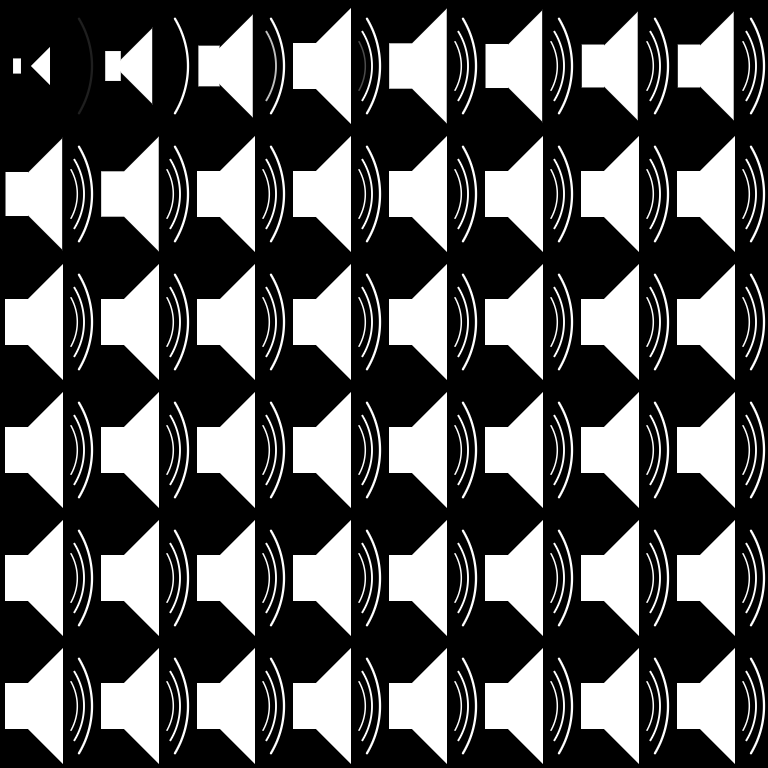
Reproduce this pattern procedurally as a WebGL 1 fragment shader.

```glsl
precision highp float;
// A grid of white loudspeakers on black that pop in along the first frames, then repeat.

uniform vec2 u_resolution;

// Layout: lengths are in design units, with y pointing down
const vec2 GRID = vec2(8.0, 6.0);
const vec2 CELL = vec2(96.0, 128.0);
const float AXIS_Y = 66.0;
const vec3 BACKGROUND = vec3(0.0);
const vec3 INK = vec3(1.0);

// Speaker: a box in front of a triangular cone, each scaled about its own centre
const float BOX_CENTER_X = 17.0;
const vec2 BOX_HALF = vec2(12.0, 23.0);
const float CONE_CENTER_X = 43.6;
const float CONE_TIP = -38.7;
const float CONE_MOUTH = 19.4;

// Sound waves: centre x, radius, half height, half stroke width
const vec4 WAVE_OUTER = vec4(0.0, 92.0, 47.2, 1.15);
const vec4 WAVE_MIDDLE = vec4(18.0, 66.0, 34.3, 0.95);
const vec4 WAVE_INNER = vec4(27.3, 50.0, 24.2, 0.75);
const vec3 WAVE_START = vec3(-0.12, 1.25, 2.7);

// Pop-in: frames of growth, then a shallow dip before settling
const float GROW_FRAMES = 3.0;
const float DIP_FRAMES = 7.0;
const float START_SHRINK = 0.67;
const float GROW_POWER = 1.6;
const float DIP_DEPTH = 0.07;
const float PI = 3.14159265;

float coverage(float dist, float pixel) {
  return clamp(0.5 - dist / pixel, 0.0, 1.0);
}

float popScale(float frame) {
  float remaining = max(1.0 - frame / GROW_FRAMES, 0.0);
  float dipPhase = clamp((frame - GROW_FRAMES) / DIP_FRAMES, 0.0, 1.0);
  float dip = sin(PI * dipPhase);
  return 1.0 - START_SHRINK * pow(remaining, GROW_POWER) - DIP_DEPTH * dip * dip;
}

float boxDistance(vec2 p, vec2 halfSize) {
  vec2 d = abs(p) - halfSize;
  return length(max(d, 0.0)) + min(max(d.x, d.y), 0.0);
}

// Triangle with 45 degree sides opening to the right
float coneDistance(vec2 p, float tip, float mouth) {
  return max(p.x - mouth, (abs(p.y) - p.x + tip) * 0.70711);
}

// Arc bulging to the right, with round caps
float waveDistance(vec2 p, vec4 wave) {
  vec2 q = vec2(p.x - wave.x, abs(p.y));
  float r = length(q);
  vec2 end = vec2(sqrt(wave.y * wave.y - wave.z * wave.z), wave.z);
  bool onArc = q.x > 0.0 && q.y * wave.y < wave.z * r;
  return (onArc ? abs(r - wave.y) : length(q - end)) - wave.w;
}

void main() {
  vec2 uv = gl_FragCoord.xy / u_resolution;
  vec2 grid = vec2(uv.x, 1.0 - uv.y) * GRID;
  vec2 cell = floor(grid);
  vec2 p = fract(grid) * CELL - vec2(0.0, AXIS_Y);
  float frame = cell.x + cell.y * GRID.x;
  float pixel = GRID.y * CELL.y / u_resolution.y;

  // Speaker body
  float scale = popScale(frame);
  float box = boxDistance(p - vec2(BOX_CENTER_X, 0.0), BOX_HALF * scale);
  float cone = coneDistance(p - vec2(CONE_CENTER_X, 0.0), CONE_TIP * scale, CONE_MOUTH * scale);
  float ink = coverage(min(box, cone), pixel);

  // Waves fade in one after another, outermost first
  vec3 opacity = clamp(vec3(frame) - WAVE_START, 0.0, 1.0);
  ink = max(ink, opacity.x * coverage(waveDistance(p, WAVE_OUTER), pixel));
  ink = max(ink, opacity.y * coverage(waveDistance(p, WAVE_MIDDLE), pixel));
  ink = max(ink, opacity.z * coverage(waveDistance(p, WAVE_INNER), pixel));

  gl_FragColor = vec4(mix(BACKGROUND, INK, ink), 1.0);
}
```
